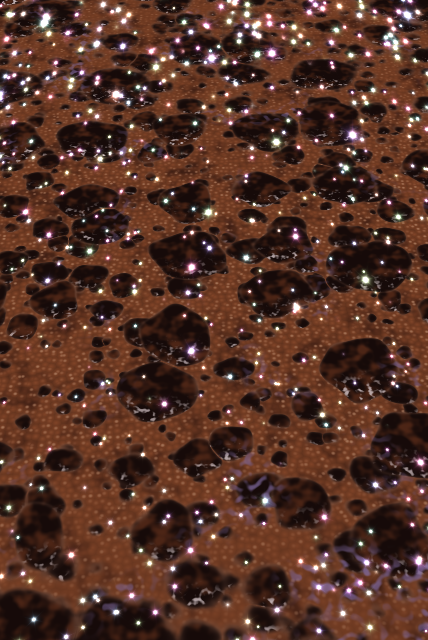
Write a Shadertoy shader that draws this texture.

```glsl
// Glossy brown foam seen at a slant: dark bubbles, fine froth and star-shaped glints.

const vec3 FROTH = vec3(0.41, 0.215, 0.125);
const vec3 FROTH_SHADE = vec3(0.24, 0.115, 0.075);
const vec3 FROTH_SPECK = vec3(0.66, 0.48, 0.37);
const vec3 DEEP = vec3(0.085, 0.04, 0.035);
const vec3 AMBER = vec3(0.30, 0.145, 0.085);
const vec3 RIM = vec3(0.43, 0.29, 0.23);
const vec3 SHEEN = vec3(0.80, 0.74, 0.75);
const vec3 LAVENDER = vec3(0.50, 0.41, 0.62);
const float HORIZON = 1.7;       // height of the vanishing line above the centre
const float FORESHORTEN = 2.3;   // flattening of the ground plane
const float FROTH_CELL = 0.0095;
const float SPARKLE_CELL = 0.023;
const float EDGE = 0.0014;       // half width of a sharp bubble edge
const float DEFOCUS = 0.003;     // extra softness at the far and near ends

vec3 hash3(vec2 p) {
    vec3 q = fract(p.xyx * vec3(0.1031, 0.1030, 0.0973));
    q += dot(q, q.yxz + 33.33);
    return fract((q.xxy + q.yzz) * q.zyx);
}

float corner(vec2 id, vec2 offset) {
    float angle = 6.2832 * hash3(id).x;
    return dot(vec2(cos(angle), sin(angle)), offset);
}

float gradientNoise(vec2 p) {
    vec2 i = floor(p), f = fract(p), e = vec2(1, 0);
    vec2 u = f * f * f * (f * (f * 6.0 - 15.0) + 10.0);
    return mix(mix(corner(i, f), corner(i + e, f - e), u.x),
               mix(corner(i + e.yx, f - e.yx), corner(i + 1.0, f - 1.0), u.x), u.y);
}

// Bright core with six tapering rays and a tinted halo
vec3 star(vec2 s, float size, float seed) {
    float r = length(s) / size;
    if (r > 9.0) return vec3(0);
    float rays = 0.0;
    for (int i = 0; i < 3; i++) {
        float a = 1.0472 * float(i) + seed;
        float across = abs(dot(s, vec2(-sin(a), cos(a)))) / size;
        rays += exp(-across * 4.5 - r * 0.85);
    }
    vec3 tint = 0.55 + 0.45 * cos(6.2832 * (seed * 3.0 + vec3(0.0, 0.4, 0.72)));
    tint = mix(tint, vec3(0.75, 0.65, 0.95), 0.45);
    return vec3(1.5) * exp(-r * r * 1.3) + tint * (0.75 * rays + 0.35 * exp(-r * r * 0.25));
}

// Froth of tiny bubbles, each with a pale speck
vec3 froth(vec2 ground, float blur) {
    vec2 g = ground / FROTH_CELL;
    float speck = 0.0, nearest = 9.0;
    for (int k = 0; k < 9; k++) {
        vec2 id = floor(g) + vec2(k % 3, k / 3) - 1.0;
        vec3 h = hash3(id + 211.0);
        float d = length(g - id - 0.1 - 0.8 * h.xy);
        nearest = min(nearest, d);
        speck = max(speck, h.z * h.z * smoothstep(0.42, 0.05, d));
    }
    float tone = 0.5 + 0.7 * gradientNoise(ground * 16.0) + 0.5 * gradientNoise(ground * 55.0);
    vec3 col = mix(FROTH_SHADE, FROTH * 1.08, smoothstep(-0.15, 0.6, tone));
    col *= 1.0 + (1.0 - 0.6 * blur) * 0.3 * (0.45 - nearest);
    return mix(col, FROTH_SPECK, speck * mix(0.85, 0.4, blur));
}

// One size class of bubbles, drawn over col; glints gather in glow
void bubbles(vec2 ground, vec2 toScreen, float cell, vec2 radii, float density,
             float glintSize, float glintShare, float soft, inout vec3 col, inout vec3 glow) {
    vec2 g = ground / cell + 50.0 + 300.0 * cell;
    vec2 warped = g + 0.13 * vec2(gradientNoise(g * 2.3), gradientNoise(g * 2.3 + 37.0));
    float first = 50.0, second = 50.0, radius = 1.0;
    vec2 local = vec2(0);
    vec3 traits = vec3(0);
    for (int k = 0; k < 9; k++) {
        vec2 id = floor(g) + vec2(k % 3, k / 3) - 1.0;
        vec3 h = hash3(id), t = hash3(id + 71.0);
        if (h.z > density) continue;
        vec2 centre = id + 0.1 + 0.8 * h.xy;
        float r = mix(radii.x, radii.y, t.x);
        vec2 v = (warped - centre) / r * vec2(mix(0.78, 1.15, t.y), 1.0);
        float n = length(v);
        second = min(second, max(n, first));
        if (n < first) { first = n; local = v; traits = t; radius = r; }
        if (t.z < glintShare) {
            vec2 s = (g - centre - r * vec2(1.3 * t.y - 0.3, -0.55)) * cell * toScreen;
            glow += star(s, glintSize * mix(0.65, 1.15, t.x), t.y * 2.0);
        }
    }
    // Thin walls stand where two bubbles meet
    float n = max(first, 1.05 - (second - first));
    float size = cell * radius;
    float inside = 1.0 - smoothstep(-soft, soft, (n - 1.0) * size);
    float rim = exp(-pow((n - 1.0) * size / (soft + 0.0012), 2.0));
    float murk = gradientNoise(ground * 38.0) + 0.5 * gradientNoise(ground * 90.0);
    vec3 body = mix(DEEP, AMBER, smoothstep(-0.1, 0.75, murk + 0.25 * traits.y));

    // Broken reflections pool on the near side
    float pool = smoothstep(0.0, 0.75, 0.35 * local.x * (traits.y - 0.3) - local.y);
    float ripple = gradientNoise(ground * 85.0) + 0.6 * gradientNoise(ground * 190.0 + 9.0);
    body = mix(body, SHEEN, smoothstep(0.08, 0.6, ripple) * pool * mix(0.3, 1.0, traits.z));
    col = mix(col, body, inside);
    col = mix(col, RIM, rim * (0.2 + 0.3 * smoothstep(-0.3, 0.4, murk)));
}

void mainImage(out vec4 fragColor, in vec2 fragCoord) {
    vec2 p = (fragCoord - 0.5 * iResolution.xy) / iResolution.y;
    float depth = HORIZON / (HORIZON - p.y);
    vec2 ground = vec2(p.x * depth, FORESHORTEN * depth);
    vec2 toScreen = 1.0 / vec2(depth, FORESHORTEN * depth * depth / HORIZON);
    float blur = smoothstep(0.15, 0.5, abs(p.y));
    float soft = max(EDGE, 0.8 / iResolution.y) + DEFOCUS * blur;

    vec3 col = froth(ground, blur), glow = vec3(0);
    bubbles(ground, toScreen, 0.036, vec2(0.15, 0.36), 0.62, 0.0024, 0.22, soft, col, glow);
    bubbles(ground, toScreen, 0.083, vec2(0.20, 0.40), 0.72, 0.0036, 0.35, soft, col, glow);
    bubbles(ground, toScreen, 0.150, vec2(0.27, 0.44), 0.58, 0.0052, 0.65, soft, col, glow);

    // Clustered small sparkles, thicker toward the near right corner
    float corner = smoothstep(0.0, -0.5, p.y) * smoothstep(-0.3, 0.3, p.x);
    float cluster = gradientNoise(ground * 9.0 + 4.0) + 0.5 * corner;
    vec2 g = ground / SPARKLE_CELL;
    for (int k = 0; k < 9; k++) {
        vec2 id = floor(g) + vec2(k % 3, k / 3) - 1.0;
        vec3 h = hash3(id + 431.0);
        float lit = smoothstep(0.0, 0.08, 0.12 + 0.4 * max(cluster, 0.0) - h.z);
        vec2 s = (g - id - h.xy) * SPARKLE_CELL * toScreen;
        glow += lit * star(s, 0.0021 + 0.0016 * blur, h.x * 2.0) * 0.85;
    }
    float haze = smoothstep(0.2, 0.65, cluster) * smoothstep(0.0, 0.4, gradientNoise(ground * 75.0));
    col = mix(col, LAVENDER, 0.75 * haze);
    fragColor = vec4(min(col + glow, 1.0), 1.0);
}
```
